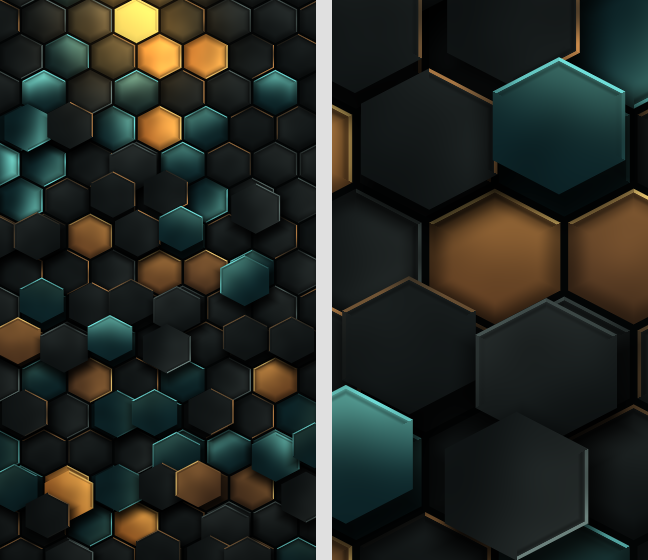
Left: the whole. Right: its middle third, enlarged.
Write a Shadertoy shader that draws this background.

```glsl
// Dark bevelled hexagon tiles, some raised, with teal and amber accents under a warm lamp.

float hash(vec2 c) {
    vec3 q = fract(c.xyx * vec3(.1031, .1030, .0973));
    q += dot(q, q.yzx + 33.33);
    return fract((q.x + q.y) * q.z);
}

vec2 slope(vec2 c) {
    float a = 6.2832 * hash(c + 71.0);
    return vec2(cos(a), sin(a));
}

float gradientNoise(vec2 p) {
    vec2 i = floor(p), f = fract(p), u = f * f * (3.0 - 2.0 * f);
    vec2 e = vec2(1, 0);
    return mix(mix(dot(slope(i), f), dot(slope(i + e), f - e), u.x),
               mix(dot(slope(i + e.yx), f - e.yx), dot(slope(i + 1.0), f - 1.0), u.x), u.y);
}

// Pointy-topped hexagon, slightly flattened
float hexagon(vec2 d, float radius) {
    vec2 q = abs(d * vec2(1, 1.114));
    return max(q.x, dot(q, vec2(.5, .866))) - radius;
}

// Outward normal of the nearest hexagon side
vec2 sideNormal(vec2 d) {
    vec2 q = abs(d * vec2(1, 1.114));
    vec2 n = q.x > dot(q, vec2(.5, .866)) ? vec2(1, 0) : vec2(.5, .866);
    return n * sign(d);
}

void mainImage(out vec4 fragColor, in vec2 fragCoord) {
    // One unit is one tile pitch; y runs downward from the top edge
    float pixel = 6.83 / iResolution.x;
    vec2 p = vec2(fragCoord.x, iResolution.y - fragCoord.y) * pixel;
    vec2 home = floor(vec2(p.x + .05, (p.y - .444) / .777) + .5);
    vec2 lamp = vec2(2.95, .444);
    float lampLight = exp(-.55 * dot(p - lamp, p - lamp));
    float wear = gradientNoise(p * 2.3);
    vec3 color = vec3(.012, .020, .021) + vec3(.10, .06, .02) * lampLight;

    // Layer 0 is the flat floor, layer 1 the raised tiles with shadows
    for (int layer = 0; layer < 2; layer++)
    for (int j = -2; j <= 2; j++)
    for (int i = -2; i <= 2; i++) {
        vec2 cell = home + vec2(i, j);
        float row = cell.y;
        float pick = hash(cell + 13.0), tone = hash(cell + 37.0), turn = hash(cell + 59.0);
        bool raised = hash(cell + 91.0) < .36 * smoothstep(1.5, 5.0, row);
        if (layer == 1 && !raised) continue;

        vec2 center = vec2(cell.x - .05 + .5 * mod(row, 2.0), .444 + .777 * row);
        float lampTile = exp(-3.5 * dot(center - lamp, center - lamp));
        float radius = .472;
        if (layer == 1) {
            center += (vec2(turn, tone) - .5) * vec2(.34, .40);
            radius += .06 * tone;
        }
        vec2 d = p - center;
        float dist = hexagon(d, radius);

        if (layer == 1) {
            float shadow = smoothstep(.24, -.12, hexagon(d - vec2(.04, .13), radius));
            color *= 1.0 - .8 * shadow;
        }

        // Accent kinds: teal gathers in two bands, amber is sparse
        float band = .5 + .5 * cos(.739 * (row - 2.7));
        bool amber = pick < .085 || lampTile > .5;
        bool teal = !amber && pick > 1.0 - mix(.12, .42, band);
        float height = mix(1.0, .42, smoothstep(3.0, 9.0, row));

        // Face shading across the tile
        float angle = -.9 + 2.8 * (turn - .5);
        vec2 light = vec2(cos(angle), sin(angle));
        float ramp = smoothstep(-.5, .5, dot(d, light));
        vec3 face = mix(vec3(.058, .075, .077), vec3(.16, .185, .182), ramp * (.25 + .75 * tone));
        vec3 rimColor = mix(vec3(.88, .60, .32), vec3(.45, .54, .52), step(.6, tone));
        float rimPower = .35 + .6 * turn;
        if (teal) {
            float bright = height * (.6 + .4 * tone) + .5 * step(.96, pick);
            face = mix(vec3(.045, .135, .15), vec3(.45, .83, .78) * bright, ramp * ramp);
            rimColor = vec3(.45, .90, .88);
            rimPower = .95;
        }
        if (amber) {
            // Dull bronze or glowing amber
            float glow = smoothstep(.25, .65, tone);
            face = mix(vec3(.30, .20, .12), vec3(.52, .36, .20), ramp);
            face = mix(face, mix(vec3(.62, .36, .14), vec3(1.0, .70, .31), ramp), glow);
            rimColor = vec3(1.0, .85, .48);
            rimPower = .95;
        }
        face = mix(face, vec3(1.06, .93, .42) * (.92 + .16 * ramp), min(1.0, 1.2 * lampTile));
        face += vec3(.42, .28, .10) * lampLight * (1.0 - lampTile);

        // Floor tiles sink into shade at their edges
        if (layer == 0) face *= mix(mix(.62, .95, lampTile), 1.0, smoothstep(0.0, -.18, dist));
        face *= 1.0 + .22 * wear * (1.0 - lampTile);

        // Fine worn rim on the sides that face the light, with a dark groove inside
        float facing = smoothstep(.2, .8, dot(sideNormal(d), light));
        float worn = clamp(.85 + 1.2 * wear, .2, 1.0);
        face *= 1.0 - .25 * smoothstep(.03, .0, abs(dist + .05)) * facing;
        float rim = smoothstep(-.026 - .5 * pixel, -.026 + .5 * pixel, dist);
        face = mix(face, rimColor, rim * rimPower * worn * facing);

        color = mix(color, face, clamp(.5 - dist / pixel, 0.0, 1.0));
    }

    // Darker toward the foot and the sides
    float side = abs(p.x / 6.83 - .5);
    color *= 1.0 - .18 * smoothstep(7.0, 12.5, p.y) - .4 * side * side;
    fragColor = vec4(color, 1.0);
}
```
